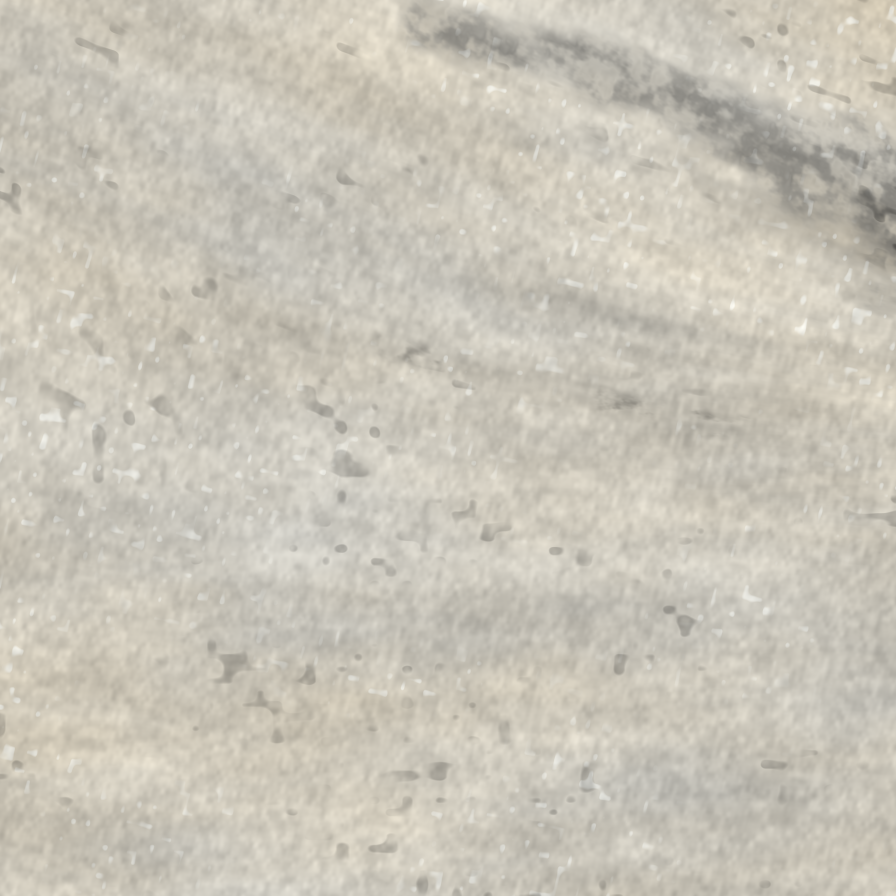
Give the GLSL for this texture, as a Shadertoy shader.

```glsl
// Weathered pale limestone: bent sediment bands, fine grain, a sooty stain and dark flecks.

float hash(vec2 p) {
    vec3 q = fract(vec3(p.xyx) * 0.1031);
    q += dot(q, q.yzx + 33.33);
    return fract((q.x + q.y) * q.z);
}

float noise(vec2 p) {
    vec2 cell = floor(p), f = fract(p);
    f = f * f * (3.0 - 2.0 * f);
    return mix(mix(hash(cell), hash(cell + vec2(1, 0)), f.x),
               mix(hash(cell + vec2(0, 1)), hash(cell + vec2(1, 1)), f.x), f.y);
}

float fbm(vec2 p) {
    float sum = 0.0, weight = 0.533;
    for (int i = 0; i < 4; i++) {
        sum += weight * noise(p);
        p = mat2(0.8, 0.6, -0.6, 0.8) * p * 2.03 + 17.3;
        weight *= 0.5;
    }
    return sum;
}

// Distance to a segment in x, position along it in y.
vec2 segment(vec2 p, vec2 a, vec2 b) {
    float along = clamp(dot(p - a, b - a) / dot(b - a, b - a), 0.0, 1.0);
    return vec2(length(p - mix(a, b, along)), along);
}

void mainImage(out vec4 fragColor, in vec2 fragCoord) {
    vec2 uv = fragCoord / iResolution.xy;

    // Layers lie flat below and dip to the right above.
    float dip = 0.34 * smoothstep(0.35, 0.75, uv.y);
    vec2 bed = vec2(uv.x, uv.y + dip * (uv.x - 0.5));
    float bands = fbm(bed * vec2(2.5, 17.0) + 4.0);
    float seams = fbm(bed * vec2(7.0, 50.0) + 31.0);
    float blotch = fbm(bed * vec2(7.0, 13.0) + 60.0);

    // Soft grain, slightly upright and leaning.
    vec2 lean = vec2(uv.x - 0.25 * uv.y, uv.y + 0.2 * uv.x);
    float grain = 0.6 * noise(lean * vec2(125, 85)) + 0.4 * noise(lean * vec2(210, 150) + 9.0);
    float clump = fbm(bed * vec2(34, 46) + 12.0);

    float tone = 0.797 + 0.13 * (bands - 0.5) + 0.07 * (seams - 0.5)
               + 0.13 * (blotch - 0.5) + 0.14 * (grain - 0.5) + 0.08 * (clump - 0.5);

    // Sooty stain widening toward the right, with a pale rim.
    vec2 stain = segment(uv, vec2(0.47, 0.975), vec2(1.0, 0.775));
    float reach = stain.x / mix(0.03, 0.095, stain.y);
    float ragged = reach + 2.2 * (fbm(bed * vec2(9, 15) + 3.0) - 0.5);
    float soot = smoothstep(1.1, 0.1, ragged);
    float rim = smoothstep(3.2, 1.0, reach) * (1.0 - soot);
    float mottle = smoothstep(0.32, 0.68, 0.65 * clump + 0.35 * grain);
    tone += 0.035 * rim - soot * mix(0.04, 0.3, mottle);

    // Broken dark vein following the dip.
    float veinY = 0.74 - 0.34 * uv.x + 0.09 * uv.x * uv.x + 0.03 * (blotch - 0.5);
    float vein = smoothstep(0.022, 0.003, abs(uv.y - veinY));
    float broken = smoothstep(0.42, 0.68, noise(vec2(uv.x * 11.0, 5.0)));
    tone -= vein * (0.03 + 0.2 * broken * smoothstep(0.4, 0.68, clump));
    tone -= 0.025 * smoothstep(0.0, 0.05, uv.y - veinY) * smoothstep(0.13, 0.05, uv.y - veinY);

    // Sparse dark flecks and pale crystals, gathered in patches.
    float fleck = smoothstep(0.72, 0.86, noise(bed * vec2(55, 75) + 40.0))
                * smoothstep(0.56, 0.72, fbm(bed * vec2(8, 16) + 80.0));
    float crystal = smoothstep(0.77, 0.95, noise(lean * vec2(115, 90) + 70.0))
                  * smoothstep(0.4, 0.65, fbm(bed * vec2(6, 12) + 23.0));
    tone += 0.085 * crystal - 0.14 * fleck;

    // Warm beige stone; soot is neutral and crystals are cool.
    float warmth = fbm(bed * vec2(3, 9) + 50.0) - 0.5
                 + 0.25 * smoothstep(0.25, 0.0, length(uv - vec2(1.0, 1.0)));
    vec3 tint = vec3(1.0, 0.976, 0.914) + warmth * vec3(0.03, -0.015, -0.09);
    tint = mix(tint, vec3(1.0, 0.99, 0.955), 0.6 * soot * mottle);
    tint = mix(tint, vec3(0.985, 0.99, 0.97), 0.7 * crystal);
    fragColor = vec4(clamp(tone * tint, 0.0, 1.0), 1.0);
}
```
